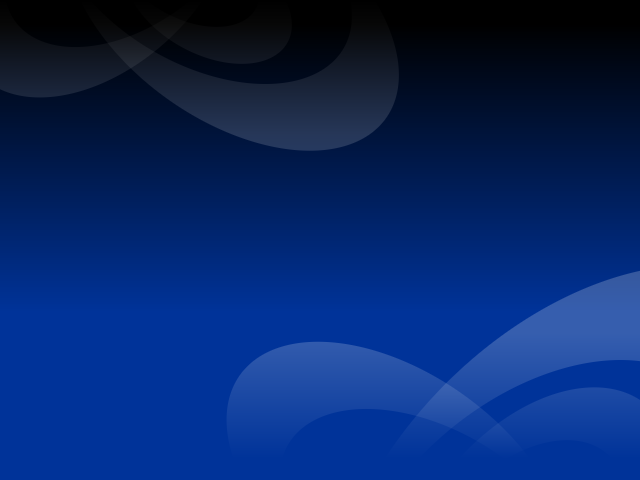
Reproduce this background procedurally as a WebGL 2 fragment shader.

```glsl
#version 300 es
precision highp float;
// Black-to-blue vertical gradient with translucent leaning crescents at top and bottom.

#define DEEP_BLUE vec3(0.0, 0.2, 0.6)
#define FADE_START 0.35
#define FADE_END 0.95
#define TOP_ALPHA 0.15
#define TOP_REACH 0.28
#define BOTTOM_ALPHA 0.21
#define BOTTOM_EDGE 0.045
#define BOTTOM_REACH 0.26

uniform vec2 u_resolution;
out vec4 fragColor;

// Coverage of an ellipse: shape = centre.xy, half extents.zw; lean tilts it.
float ellipse(vec2 p, vec4 shape, float lean) {
    vec2 q = (p - shape.xy) / shape.zw;
    float norm = 1.0 - lean * lean;
    float k = sqrt(max(dot(q, q) - 2.0 * lean * q.x * q.y, 1e-4) / norm);
    vec2 slope = (q - lean * q.yx) / (shape.zw * norm * k);
    float dist = (k - 1.0) / max(length(slope), 1e-3);
    return clamp(0.5 - dist * u_resolution.y, 0.0, 1.0);
}

// An outer ellipse with an inner one cut away; lean holds both tilts.
float crescent(vec2 p, vec4 outer, vec4 inner, vec2 lean) {
    return ellipse(p, outer, lean.x) * (1.0 - ellipse(p, inner, lean.y));
}

void addLight(inout vec3 color, float alpha) {
    color = mix(color, vec3(1.0), alpha);
}

void main() {
    // Canvas height is one unit; x spans four thirds.
    vec2 p = gl_FragCoord.xy / u_resolution * vec2(4.0 / 3.0, 1.0);

    // Background gradient
    float shade = clamp((FADE_END - p.y) / (FADE_END - FADE_START), 0.0, 1.0);
    vec3 color = DEEP_BLUE * shade;

    // Crescents hanging from the top, fading upward
    float topGlow = TOP_ALPHA * clamp((1.0 - p.y) / TOP_REACH, 0.0, 1.0);
    addLight(color, topGlow * crescent(p, vec4(0.203, 1.071, 0.286, 0.274),
        vec4(0.264, 1.122, 0.255, 0.220), vec2(0.42)));
    addLight(color, topGlow * crescent(p, vec4(0.484, 0.981, 0.347, 0.295),
        vec4(0.422, 1.068, 0.311, 0.243), vec2(-0.465, -0.42)));
    addLight(color, topGlow * crescent(p, vec4(0.434, 1.002, 0.174, 0.135),
        vec4(0.392, 1.057, 0.148, 0.113), vec2(-0.4)));

    // Crescents rising from the bottom, fading downward
    float bottomGlow = BOTTOM_ALPHA * clamp((p.y - BOTTOM_EDGE) / BOTTOM_REACH, 0.0, 1.0);
    addLight(color, bottomGlow * crescent(p, vec4(0.828, -0.016, 0.356, 0.304),
        vec4(0.894, -0.095, 0.311, 0.243), vec2(-0.465, -0.42)));
    addLight(color, bottomGlow * crescent(p, vec4(1.217, -0.087, 0.535, 0.535),
        vec4(1.125, -0.115, 0.399, 0.365), vec2(0.42)));
    addLight(color, bottomGlow * crescent(p, vec4(1.118, -0.111, 0.286, 0.304),
        vec4(1.094, -0.125, 0.208, 0.208), vec2(0.42)));

    fragColor = vec4(color, 1.0);
}
```
